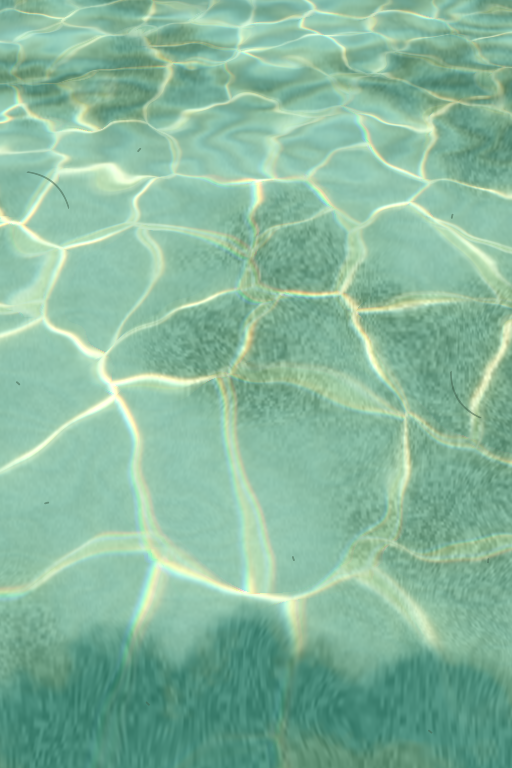
Write a Shadertoy shader that draws this texture.

```glsl
// Sunlit shallow water seen at a slant: a warped cell network of caustic light
// lies on a foreshortened sandy floor, with colour fringes, sand grain, a dark
// weedy foreground, ripple contours in the distance and a little debris.

const vec3 MINT = vec3(0.525, 0.732, 0.635);
const vec3 PALE = vec3(0.570, 0.775, 0.690);
const vec3 SHADE = vec3(0.425, 0.625, 0.525);
const vec3 WEED = vec3(0.245, 0.515, 0.450);
const vec3 OLIVE = vec3(0.400, 0.570, 0.440);
const vec3 GLOW = vec3(0.120, 0.070, 0.005);
const vec3 SHEET = vec3(0.085, 0.060, 0.015);
const vec3 CORE = vec3(0.340, 0.235, 0.230);
const float HORIZON = 1.45;      // height at which the floor would vanish
const float CELLS = 6.0;         // caustic cells per unit of floor
const float LINE_WIDTH = 0.019;  // in cells
const float DISPERSION = 0.020;  // split between red and blue light
const float GRAIN = 0.19;

float hash(vec2 p) {
    vec3 q = fract(p.xyx * vec3(0.1031, 0.1030, 0.0973));
    q += dot(q, q.yzx + 33.33);
    return fract((q.x + q.y) * q.z);
}

vec2 hash2(vec2 p) { return vec2(hash(p), hash(p + 71.7)); }

float noise(vec2 p) {
    vec2 i = floor(p), f = fract(p);
    f = f * f * (3.0 - 2.0 * f);
    return mix(mix(hash(i), hash(i + vec2(1, 0)), f.x),
               mix(hash(i + vec2(0, 1)), hash(i + vec2(1, 1)), f.x), f.y);
}

float fbm(vec2 p) {
    float sum = 0.0, amp = 0.53;
    for (int i = 0; i < 4; i++) {
        sum += amp * noise(p);
        p = mat2(1.6, 1.2, -1.2, 1.6) * p + 7.3;
        amp *= 0.5;
    }
    return sum;
}

vec2 warp(vec2 p, float seed) {
    return vec2(noise(p + seed), noise(p + seed + 37.0)) - 0.5;
}

// Distance to the border of the nearest cell (x) and that cell's label (y)
vec2 cellEdge(vec2 p) {
    vec2 cell = floor(p), near1 = vec2(9.0), near2 = vec2(9.0);
    float label = 0.0;
    for (int y = -1; y <= 1; y++)
    for (int x = -1; x <= 1; x++) {
        vec2 c = cell + vec2(x, y);
        vec2 r = c + 0.1 + 0.8 * hash2(c) - p;
        if (dot(r, r) < dot(near1, near1)) { near2 = near1; near1 = r; label = hash(c + 5.0); }
        else if (dot(r, r) < dot(near2, near2)) near2 = r;
    }
    return vec2(0.5 * (dot(near2, near2) - dot(near1, near1)) / length(near2 - near1), label);
}

// Sharp core (x), soft halo (y) and the film between two folded sheets (z)
vec3 caustic(vec2 p, float blur) {
    vec2 q = p + 0.55 * warp(p * 1.2, 3.0) + 0.13 * warp(p * 3.9, 9.0);
    float power = smoothstep(0.2, 0.8, noise(p * 2.1 + 20.0));
    float width = LINE_WIDTH * (0.7 + 0.8 * power) + blur;
    vec2 a = cellEdge(q);
    vec2 b = cellEdge(q + 0.34 * warp(p * 1.4, 50.0));
    float core = exp(-a.x * a.x / (width * width)) * (0.4 + 0.75 * power);
    core = max(core, exp(-b.x * b.x / (width * width)) * (0.5 - 0.3 * power));
    float halo = exp(-a.x / 0.075) * (0.4 + 0.6 * power) + 0.2 * exp(-b.x / 0.06);
    float film = a.y == b.y ? 0.0 : smoothstep(0.0, 0.03, min(a.x, b.x));
    return vec3(core * LINE_WIDTH * 3.0 / (LINE_WIDTH * 3.0 + blur), halo, film);
}

// Scattered flecks and curved threads lying on the floor
float debris(vec2 uv, float soft) {
    float mask = 0.0;
    for (int i = 0; i < 10; i++) {
        vec2 h = hash2(vec2(float(i) * 3.7, 11.0));
        vec2 d = uv - h * vec2(0.67, 0.85);
        float angle = 6.28 * hash(h * 91.0);
        d = mat2(cos(angle), sin(angle), -sin(angle), cos(angle)) * d;
        float reach = i < 2 ? 0.035 : 0.002;
        d.y += d.x * d.x * 9.0;
        float dist = length(vec2(max(abs(d.x) - reach, 0.0), d.y));
        mask = max(mask, 1.0 - smoothstep(0.0004, 0.0004 + soft, dist));
    }
    return mask;
}

void mainImage(out vec4 fragColor, in vec2 fragCoord) {
    vec2 uv = fragCoord / iResolution.y;
    float z = 1.0 / (HORIZON - uv.y);
    vec2 floorPos = CELLS * vec2(0.9 * (uv.x - 0.33) * z, z);
    float far = smoothstep(0.68, 0.92, uv.y);

    // Sand: pale drifts, olive patches and clumped grain
    float drift = fbm(floorPos * 0.75 + 4.0) - 0.10 * smoothstep(0.2, 0.6, uv.x);
    vec3 col = mix(SHADE, MINT, smoothstep(0.28, 0.50, drift));
    col = mix(col, PALE, smoothstep(0.45, 0.66, drift));
    float rough = 1.0 - smoothstep(0.32, 0.55, drift);
    vec2 sway = 0.03 * warp(uv * 14.0, 2.0);
    float grain = noise((uv + sway) * vec2(290.0, 190.0)) - 0.5;
    grain += 0.6 * (noise((uv - sway) * 150.0) - 0.5);
    col += GRAIN * grain * (0.14 + 0.6 * rough) * (1.0 - 0.6 * far);

    // Dark weedy foreground with swaying upright streaks
    float bank = 0.185 - 0.22 * max(uv.x - 0.42, 0.0) - 0.45 * max(0.18 - uv.x, 0.0);
    bank += 0.16 * (fbm(uv * 9.0) - 0.5);
    float weed = 1.0 - smoothstep(bank - 0.05, bank + 0.03, uv.y);
    float streak = noise((uv + sway) * vec2(230.0, 75.0)) - 0.5;
    float moss = smoothstep(0.46, 0.72, fbm(uv * 13.0 + 5.0));
    vec3 weedCol = mix(WEED, OLIVE, 0.7 * moss) + 0.13 * streak;
    weedCol += 0.10 * (fbm(uv * 7.0 + 15.0) - 0.45);
    col = mix(col, weedCol, 0.92 * weed);

    // Ripple contours, fringed by a phase shift per channel
    float swell = fbm(uv * vec2(4.5, 12.0) + 8.0);
    vec3 rings = sin(46.0 * swell + vec3(0.0, 0.45, 0.9));
    col += rings * (0.009 + 0.045 * far) * (1.0 - weed);
    col += far * 0.15 * (noise(uv * vec2(6.0, 26.0)) - 0.5);

    // Caustics, each channel bent by a different amount
    float blur = 0.45 * CELLS * z * z / 512.0;
    vec2 bend = DISPERSION * (vec2(0.8, 0.3) + 1.6 * warp(floorPos * 0.8, 14.0));
    float strength = (1.0 - 0.85 * weed) * (1.0 - 0.25 * far);
    vec2 ripple = far * 0.5 * vec2(swell - 0.5, 0.3 * sin(19.0 * swell));
    for (int c = 0; c < 3; c++) {
        vec3 light = caustic(floorPos + ripple + bend * float(c - 1), blur);
        col[c] += strength * dot(light, vec3(CORE[c], GLOW[c], SHEET[c]));
    }

    float soft = max(0.0016, 1.0 / iResolution.y);
    col = mix(col, vec3(0.25, 0.38, 0.30), 0.5 * debris(uv, soft));
    fragColor = vec4(clamp(col, 0.0, 1.0), 1.0);
}
```
